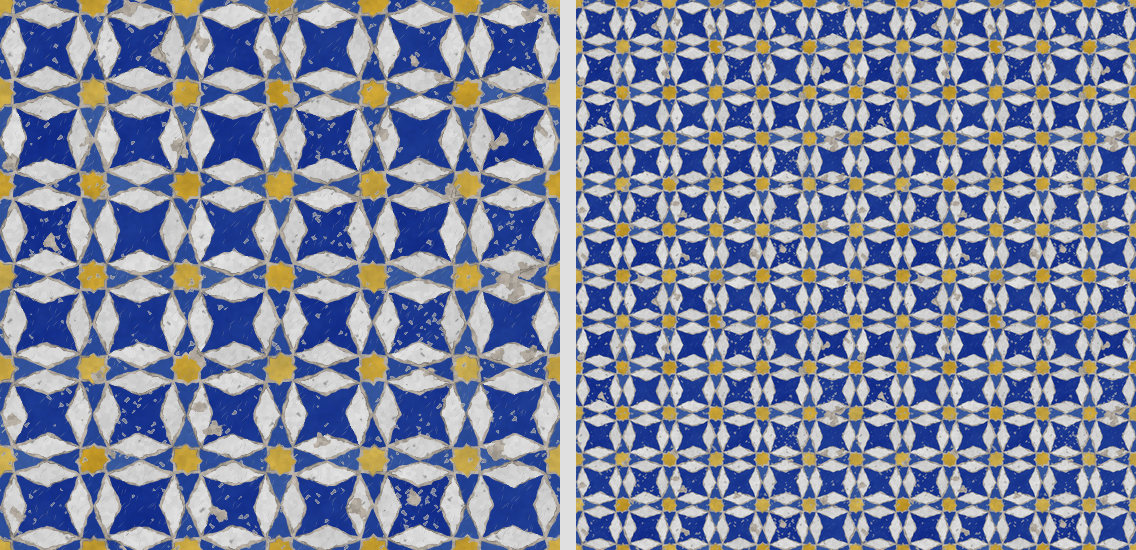
Left, the tile; right, the same tile 2 across and 2 down.
A WebGL 1 fragment shader for this pattern:

```glsl
precision highp float;
uniform vec2 u_resolution;

const float REPEATS = 6.0;
const float TAU = 6.2831853;

float hash(vec2 p) {
  return fract(sin(dot(p, vec2(12.71, 31.17))) * 4375.85);
}

// Wrapping cellular noise: distance to nearest point, random value of that point.
vec2 cellular(vec2 p, vec2 period) {
  vec2 cell = floor(p);
  vec2 nearest = vec2(9.0, 0.0);
  for (int j = -1; j <= 1; j++) {
    for (int i = -1; i <= 1; i++) {
      vec2 c = cell + vec2(float(i), float(j));
      vec2 id = mod(c + 0.5, period);
      vec2 site = c + 0.15 + 0.7 * vec2(hash(id), hash(id + 71.3));
      float d = length(p - site);
      if (d < nearest.x) nearest = vec2(d, hash(id + 37.9));
    }
  }
  return nearest;
}

float tileHash(vec2 id, float seed) {
  return hash(mod(id + 0.01, REPEATS) + seed);
}

// Eight-pointed star, one point on each axis and diagonal.
float starDistance(vec2 p) {
  float fold = abs(mod(atan(p.y, p.x) + TAU / 16.0, TAU / 8.0) - TAU / 16.0);
  return dot(length(p) * vec2(cos(fold), sin(fold)), vec2(0.733, 0.68)) - 0.115;
}

void main() {
  vec2 uv = gl_FragCoord.xy / u_resolution;
  float aa = 0.65 * REPEATS / min(u_resolution.x, u_resolution.y);

  // Hand-laid wobble and ragged edges
  vec2 p = uv * REPEATS + vec2(0.0, 0.02);
  p += 0.009 * sin(TAU * (uv.yx * vec2(11.0, 13.0) + uv * vec2(4.0, 3.0)));
  p += 0.004 * sin(TAU * (uv.yx * vec2(37.0, 41.0) + uv * vec2(19.0, 23.0)));
  vec2 coarse = cellular(uv * 42.0, vec2(42.0));
  vec2 fine = cellular(uv * 132.0, vec2(132.0));
  float ragged = 0.026 * (coarse.x - 0.45) + 0.014 * (fine.x - 0.45);

  // Fold around the nearest star into along/across coordinates of an arm
  vec2 starId = floor(p + 0.5);
  vec2 q = p - starId;
  bool horizontal = abs(q.x) > abs(q.y);
  vec2 arm = horizontal ? q : q.yx;
  vec2 side = vec2(arm.x < 0.0 ? -1.0 : 1.0, arm.y < 0.0 ? -1.0 : 1.0);
  vec2 a = abs(arm);
  vec2 rhombOffset = side * vec2(0.5, 0.125);
  vec2 rhombId = starId + (horizontal ? rhombOffset : rhombOffset.yx);
  vec2 kiteOffset = vec2(side.x * 0.25, 0.0);
  vec2 kiteId = starId + (horizontal ? kiteOffset : kiteOffset.yx);
  vec2 fieldId = floor(p) + 0.5;

  // Distances to the four kinds of tile
  vec2 local = arm - side * vec2(0.5, 0.15);
  vec2 slip = 0.016 * (vec2(tileHash(rhombId, 3.1), tileHash(rhombId, 8.7)) - 0.5);
  vec2 slope = vec2(0.36, 0.933);
  float rhombEdge = dot(abs(local), slope) - 0.126;
  float white = dot(abs(local + slip), slope) - 0.126;
  white += 0.010 + 0.008 * tileHash(rhombId, 5.3) + 1.2 * ragged;
  float star = starDistance(q);
  float kite = max(max(0.019 - rhombEdge, 0.022 - star), max(0.15 - a.x, a.y - 0.15));
  float field = max(0.010 - rhombEdge, 0.165 - a.y);
  bool isField = a.y > 0.15;
  float blue = (isField ? field : kite) + 0.5 * ragged;
  star += 0.6 * ragged + 0.012 * (tileHash(starId, 6.1) - 0.5);

  // Tile colours with variation between pieces
  float mottle = 0.5 + 0.25 * sin(TAU * (uv.x * 9.0 + uv.y * 5.0) + 4.0 * coarse.x)
               + 0.25 * sin(TAU * (uv.y * 14.0 - uv.x * 8.0));
  vec3 fieldColor = mix(vec3(0.06, 0.16, 0.53), vec3(0.12, 0.24, 0.58),
                        0.6 * tileHash(fieldId, 1.7) + 0.4 * mottle);
  vec3 kiteColor = mix(vec3(0.10, 0.22, 0.56), vec3(0.22, 0.35, 0.62), tileHash(kiteId, 2.3));
  vec3 whiteColor = vec3(0.83) + 0.05 * (tileHash(rhombId, 4.9) - 0.5) + 0.03 * (mottle - 0.5);
  vec3 starColor = mix(vec3(0.77, 0.60, 0.14), vec3(0.80, 0.70, 0.36), tileHash(starId, 9.2));
  starColor *= 0.92 + 0.12 * mottle;

  // Sandy grout below, glazed pieces above
  vec3 grout = vec3(0.67, 0.64, 0.60) * (0.86 + 0.20 * fine.y + 0.12 * coarse.x);
  float tile = min(min(white, blue), star);
  vec3 glaze = star < min(white, blue) ? starColor
             : white < blue ? whiteColor : (isField ? fieldColor : kiteColor);
  glaze *= 0.97 + 0.06 * fine.y;

  // Hairline scratches along two diagonals
  vec2 scratchA = cellular(vec2(uv.x + uv.y, uv.y - uv.x) * vec2(24.0, 180.0), vec2(24.0, 180.0));
  vec2 scratchB = cellular(vec2(uv.x + 2.0 * uv.y, uv.y - 3.0 * uv.x) * vec2(20.0, 90.0), vec2(20.0, 90.0));
  float scratch = step(0.88, scratchA.y) * (1.0 - smoothstep(0.10, 0.35, scratchA.x))
                + step(0.90, scratchB.y) * (1.0 - smoothstep(0.10, 0.35, scratchB.x));
  glaze = mix(glaze, vec3(0.62, 0.62, 0.63), 0.28 * min(scratch, 1.0));

  // Small pits, crowded on some pieces and rare on others
  float fieldWear = tileHash(fieldId, 7.4);
  float wear = star < 0.0 ? 0.25 * tileHash(starId, 2.8) : white < 0.0 ? 0.08
             : isField ? 0.06 + 0.42 * fieldWear * fieldWear : 0.14;
  vec2 pit = cellular(uv * 78.0 + 0.12 * sin(TAU * uv.yx * 90.0), vec2(78.0));
  float pitRadius = 0.14 + 0.24 * fract(pit.y * 37.0);
  float pitMask = step(1.0 - wear, pit.y) * (1.0 - smoothstep(-0.08, 0.08, pit.x - pitRadius));
  vec3 pitColor = mix(vec3(0.50, 0.50, 0.52), vec3(0.74, 0.74, 0.73), smoothstep(0.0, pitRadius, pit.x));
  glaze = mix(glaze, pitColor, 0.8 * pitMask);

  // Larger flakes broken away down to the grout
  vec2 flake = cellular(uv * 24.0 + 0.10 * sin(TAU * uv.yx * vec2(29.0, 31.0)), vec2(24.0));
  float flakeEdge = 0.20 + 0.22 * fract(flake.y * 53.0) - flake.x + 9.0 * ragged;
  float flakeMask = step(0.93, flake.y) * smoothstep(-0.04, 0.04, flakeEdge);

  float cover = (1.0 - smoothstep(-aa, aa, tile)) * (1.0 - flakeMask);
  float rim = smoothstep(0.015, 0.0, abs(tile - 0.003)) * smoothstep(0.45, 0.8, coarse.y);
  vec3 color = mix(grout * (1.0 - 0.25 * rim), glaze, cover);
  gl_FragColor = vec4(color, 1.0);
}
```
